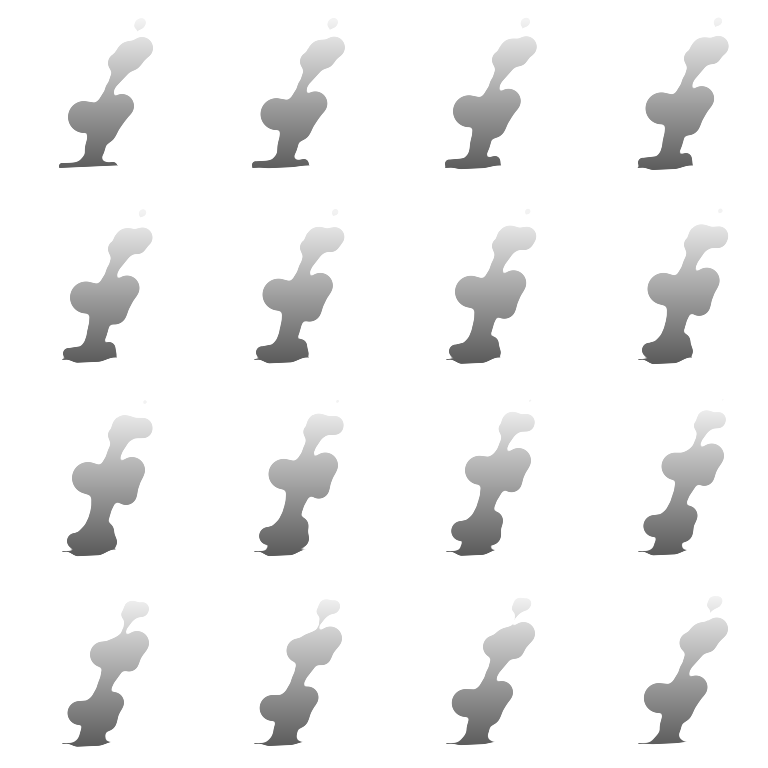
A Shadertoy shader for this pattern:

```glsl
// Sixteen frames of a grey smoke plume rising and thinning, in a four by four grid on white.

const float GRID = 4.0;      // frames across and down
const float CELL = 192.0;    // design units per frame, y pointing down
const float BLEND = 4.0;     // softness of joins between lobes

// Lobes of one puff as (x, y, radius), keyed at every half step of its age
const vec3 LEFT[8] = vec3[8](
    vec3(62, 166, 3), vec3(75, 157, 8), vec3(84, 117, 16), vec3(88, 94, 16),
    vec3(118, 63, 10), vec3(116, 51, 8), vec3(137, 26, 2.5), vec3(145, 18, -0.5));
const vec3 RIGHT[8] = vec3[8](
    vec3(113, 166, 3), vec3(105, 147, 8), vec3(122, 106, 11), vec3(132, 86, 12),
    vec3(142, 48, 10), vec3(143, 43, 8), vec3(142, 22, 2.5), vec3(145, 18, -0.5));
const vec3 TAIL[8] = vec3[8](
    vec3(112, 168, 3), vec3(108, 158, 8), vec3(103, 130, 13), vec3(126, 110, 10),
    vec3(132, 61, 8), vec3(143, 45, 8), vec3(140, 24, 2.5), vec3(145, 18, -0.5));
const vec3 CORE[8] = vec3[8](
    vec3(90, 170, 8), vec3(92, 156, 13), vec3(103, 118, 14), vec3(107, 100, 16),
    vec3(130, 55, 12), vec3(125, 44, 11), vec3(140, 24, 3), vec3(145, 18, -0.5));
const vec3 NECK[8] = vec3[8](
    vec3(90, 176, 8), vec3(90, 170, 14), vec3(95, 148, 9), vec3(100, 130, 9),
    vec3(110, 88, 3.5), vec3(114, 70, 6), vec3(134, 40, -4), vec3(130, 40, -10));

// Lobe at a given age; past the last key it keeps shrinking
vec3 lobeAt(vec3 keys[8], float age) {
    float i = min(floor(age * 2.0), 6.0);
    return mix(keys[int(i)], keys[int(i) + 1], age * 2.0 - i);
}

float smoothUnion(float a, float b, float k) {
    float h = max(k - abs(a - b), 0.0) / k;
    return min(a, b) - 0.25 * k * h * h;
}

// Distance to a rod whose radius runs from a.z to b.z
float taperedRod(vec2 p, vec3 a, vec3 b) {
    vec2 axis = b.xy - a.xy;
    float t = clamp(dot(p - a.xy, axis) / max(dot(axis, axis), 1e-4), 0.0, 1.0);
    vec3 q = mix(a, b, t);
    return length(p - q.xy) - q.z;
}

// One puff, with its neck reaching down to the core of the younger puff
float puff(vec2 p, float age, vec3 coreBelow) {
    vec3 core = lobeAt(CORE, age);
    vec3 right = lobeAt(RIGHT, age);
    vec3 tail = lobeAt(TAIL, age);
    vec3 neck = lobeAt(NECK, age);
    float d = taperedRod(p, core, lobeAt(LEFT, age));
    d = smoothUnion(d, taperedRod(p, core, right), BLEND);
    d = smoothUnion(d, taperedRod(p, right, tail), BLEND);
    d = smoothUnion(d, taperedRod(p, core, tail), BLEND);
    d = smoothUnion(d, taperedRod(p, core, neck), BLEND);
    return smoothUnion(d, taperedRod(p, neck, coreBelow), BLEND);
}

// Lower rim: a slight slope with a hump that swells and settles
float rimHeight(float x, float phase) {
    float hump = smoothstep(66.0, 78.0, x) * smoothstep(114.0, 98.0, x);
    return 168.0 - 0.045 * (x - 60.0) + 5.0 * hump * sin(3.14159265 * phase);
}

float plume(vec2 p, float phase) {
    // Flared foot
    float d = taperedRod(p, vec3(64, 170, 3), vec3(114, 169, 3));
    d = smoothUnion(d, length(p - vec2(91, 169)) - 14.0, 8.0);

    // Four generations of puffs, youngest first
    vec3 coreBelow = vec3(90, 172, 8);
    for (int i = 0; i < 4; i++) {
        float age = phase + float(i);
        d = smoothUnion(d, puff(p, age, coreBelow), BLEND);
        coreBelow = lobeAt(CORE, age);
    }
    return max(d, p.y - rimHeight(p.x, phase));
}

void mainImage(out vec4 fragColor, in vec2 fragCoord) {
    vec2 uv = fragCoord / iResolution.xy;
    vec2 grid = vec2(uv.x, 1.0 - uv.y) * GRID;
    vec2 cell = floor(grid);
    vec2 p = fract(grid) * CELL;

    // Frames advance along each row, then downwards
    float phase = (cell.x + cell.y * GRID) / (GRID * GRID);
    float pixel = GRID * CELL / iResolution.y;
    float cover = smoothstep(0.5 * pixel, -0.5 * pixel, plume(p, phase));

    // Dark foot fading to pale tip
    float grey = mix(0.95, 0.36, clamp((p.y - 20.0) / 150.0, 0.0, 1.0));
    fragColor = vec4(vec3(mix(1.0, grey, cover)), 1.0);
}
```
